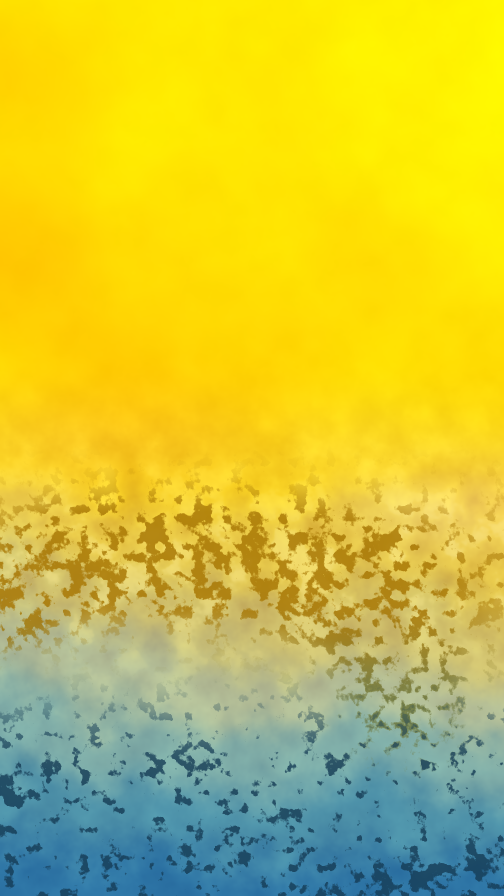
Write a WebGL 2 fragment shader that draws this background.

```glsl
#version 300 es
precision highp float;
// Weathered wall fading from bright yellow through gold-flecked sand to blue.
uniform vec2 u_resolution;
out vec4 outColor;

// Tunable values; lengths are fractions of the canvas height.
const float STAIN_SCALE = 7.0;
const float MOTTLE_SCALE = 34.0;
const float GRAIN_SCALE = 95.0;
const float RAMP_WARP = 0.11;
const float RIGHT_LIFT = 0.025;
const vec3 GOLD_FLECK = vec3(0.66, 0.47, 0.02);
const vec3 OLIVE_FLECK = vec3(0.43, 0.47, 0.24);
const vec3 INK_FLECK = vec3(0.08, 0.23, 0.33);
const vec3 PALE_FLAKE = vec3(0.95, 0.88, 0.56);

// Vertical colour ramp, from bottom to top.
const int STOPS = 9;
const float HEIGHTS[STOPS] = float[](0.0, 0.08, 0.16, 0.24, 0.32, 0.40, 0.48, 0.60, 1.0);
const vec3 COLORS[STOPS] = vec3[](
  vec3(0.18, 0.46, 0.65), vec3(0.31, 0.58, 0.67), vec3(0.50, 0.68, 0.66),
  vec3(0.70, 0.74, 0.59), vec3(0.82, 0.76, 0.43), vec3(0.92, 0.80, 0.29),
  vec3(0.98, 0.84, 0.14), vec3(1.00, 0.87, 0.01), vec3(1.00, 0.91, 0.00));

// Soft patches: centre xy and radius zw, as fractions of the canvas.
const int PATCHES = 5;
const vec4 GOLD_PATCHES[PATCHES] = vec4[](
  vec4(0.70, 0.345, 0.15, 0.065), vec4(0.01, 0.32, 0.09, 0.04),
  vec4(0.14, 0.38, 0.09, 0.04), vec4(0.38, 0.38, 0.24, 0.06),
  vec4(0.80, 0.23, 0.13, 0.08));
const vec4 INK_PATCHES[PATCHES] = vec4[](
  vec4(0.22, 0.165, 0.13, 0.03), vec4(0.42, 0.05, 0.12, 0.035),
  vec4(0.03, 0.10, 0.08, 0.045), vec4(0.74, 0.03, 0.13, 0.04),
  vec4(0.96, 0.035, 0.07, 0.04));

float hash(vec2 p) {
  return fract(sin(dot(p, vec2(127.1, 311.7))) * 43758.5);
}

float noise(vec2 p) {
  vec2 cell = floor(p), f = fract(p);
  f = f * f * (3.0 - 2.0 * f);
  float low = mix(hash(cell), hash(cell + vec2(1, 0)), f.x);
  float high = mix(hash(cell + vec2(0, 1)), hash(cell + vec2(1, 1)), f.x);
  return mix(low, high, f.y);
}

float fbm(vec2 p) {
  float sum = 0.0, weight = 0.533;
  for (int i = 0; i < 4; i++) {
    sum += weight * noise(p);
    p = mat2(1.6, 1.2, -1.2, 1.6) * p + 17.3;
    weight *= 0.5;
  }
  return sum;
}

float glow(vec2 uv, vec4 patchArea) {
  vec2 d = (uv - patchArea.xy) / patchArea.zw;
  return exp(-dot(d, d));
}

float band(float y, float center, float width) {
  float d = (y - center) / width;
  return exp(-d * d);
}

vec3 ramp(float y) {
  vec3 color = COLORS[0];
  for (int i = 1; i < STOPS; i++)
    color = mix(color, COLORS[i], smoothstep(HEIGHTS[i - 1], HEIGHTS[i], y));
  return color;
}

void main() {
  vec2 uv = gl_FragCoord.xy / u_resolution;
  vec2 p = gl_FragCoord.xy / u_resolution.y;
  float stain = fbm(p * STAIN_SCALE) - 0.5;
  float mottle = fbm(p * MOTTLE_SCALE + 40.0) - 0.5;
  float grain = fbm(p * GRAIN_SCALE + 90.0);
  float lower = 1.0 - smoothstep(0.42, 0.62, uv.y);

  // Base ramp with uneven boundaries, lifted along the right side.
  float lift = RIGHT_LIFT * (uv.x - 0.5) * 2.0 * band(uv.y, 0.28, 0.16);
  vec3 color = ramp(uv.y - lift * -1.0 + lower * RAMP_WARP * (stain + 0.4 * mottle));

  // Orange stains in the yellow, strongest at the left.
  float amber = glow(uv, vec4(0.0, 0.92, 0.22, 0.10)) + glow(uv, vec4(0.0, 0.70, 0.35, 0.09))
    + 0.8 * glow(uv, vec4(0.25, 0.54, 0.30, 0.08)) + 0.4 * glow(uv, vec4(0.75, 0.69, 0.25, 0.06));
  color.g -= (0.08 * amber + 0.12 * stain * smoothstep(0.45, 0.7, uv.y));
  color.g += 0.04 * glow(uv, vec4(0.95, 0.85, 0.35, 0.2));

  // Mottling and pale flakes through the sandy band.
  float sandy = band(uv.y, 0.38, 0.14);
  color += mottle * vec3(0.10, 0.16, 0.12) * (0.15 + sandy + 0.5 * lower);
  float flake = smoothstep(0.05, 0.17, mottle + 0.3 * stain);
  color = mix(color, PALE_FLAKE, 0.4 * flake * band(uv.y, 0.36, 0.08));
  color.b += 0.16 * glow(uv, vec4(1.0, 0.44, 0.25, 0.05));

  // Gold flecks above turn olive below; ink flecks gather at the foot.
  float gold = 0.35 * band(uv.y, 0.37, 0.10), ink = 0.0;
  for (int i = 0; i < PATCHES; i++) {
    gold += 0.65 * glow(uv, GOLD_PATCHES[i]);
    ink += glow(uv, INK_PATCHES[i]);
  }
  gold = min(gold, 1.0);
  float goldMask = smoothstep(0.60, 0.74, grain + 0.16 * gold + 0.25 * mottle);
  vec3 fleck = mix(OLIVE_FLECK, GOLD_FLECK, smoothstep(0.20, 0.33, uv.y));
  color = mix(color, fleck, 0.85 * goldMask * smoothstep(0.0, 0.6, gold));
  float inkMask = smoothstep(0.64, 0.76, grain + 0.15 * min(ink, 1.0) + 0.3 * mottle);
  color = mix(color, INK_FLECK, 0.8 * inkMask * (1.0 - smoothstep(0.14, 0.26, uv.y)));

  outColor = vec4(clamp(color, 0.0, 1.0), 1.0);
}
```
